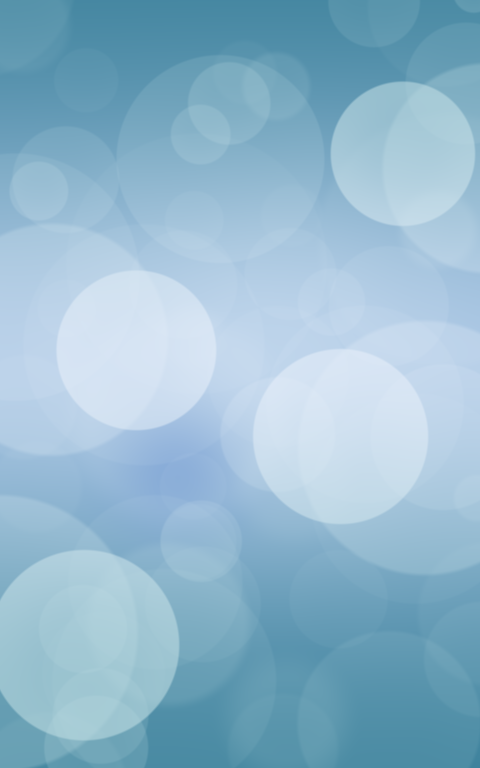
Write a Shadertoy shader that draws this background.

```glsl
// Soft bokeh: translucent pale discs over a teal-to-blue glow.
// Two jittered grids scatter faint discs; a zigzag row of brighter ones,
// each with a wide pale companion, lies on top. Lengths are canvas heights.

const vec3 EDGE_TEAL   = vec3(0.21, 0.49, 0.59);
const vec3 MID_BLUE    = vec3(0.64, 0.76, 0.88);
const vec3 HOLLOW_BLUE = vec3(0.44, 0.60, 0.82);
const vec3 HALO_WHITE  = vec3(0.84, 0.90, 0.96);
const vec3 TINT_OUTER  = vec3(0.75, 0.87, 0.89);
const vec3 TINT_INNER  = vec3(0.91, 0.94, 0.98);

const vec2  GLOW_CENTER   = vec2(0.35, 0.53);
const float GLOW_HEIGHT   = 0.34;
const float HALO_SIZE     = 0.21;
const vec2  HOLLOW_CENTER = vec2(0.23, 0.385);
const float HOLLOW_SIZE   = 0.085;

const ivec2 LARGE_GRID    = ivec2(3, 5);
const vec2  LARGE_RADIUS  = vec2(0.10, 0.17);
const vec2  LARGE_ALPHA   = vec2(0.05, 0.17);
const ivec2 SMALL_GRID    = ivec2(5, 8);
const vec2  SMALL_RADIUS  = vec2(0.025, 0.095);
const vec2  SMALL_ALPHA   = vec2(0.05, 0.20);

const int   BRIGHT_COUNT  = 4;
const vec2  BRIGHT_RADIUS = vec2(0.124, 0.094);
const float BRIGHT_ALPHA  = 0.56;
const float COMPANION_ALPHA = 0.27;
const float EDGE_SHARP    = 0.0018;
const float EDGE_BLURRED  = 0.03;

vec3 hash3(vec3 p) {
    p = fract(p * vec3(0.1031, 0.1030, 0.0973));
    p += dot(p, p.yxz + 33.33);
    return fract((p.xxy + p.yxx) * p.zyx);
}

float bell(float d, float size) {
    return exp(-d * d / (size * size));
}

// Opacity of one disc, slightly denser towards its rim
float disc(vec2 p, vec2 center, float radius, float softness) {
    float d = length(p - center);
    float w = max(softness, 0.8 / iResolution.y);
    float fill = 1.0 - smoothstep(radius - w, radius + w, d);
    return fill * mix(0.85, 1.0, smoothstep(0.3 * radius, radius, d));
}

// Blends one jittered grid of faint discs over the colour
vec3 scatter(vec3 col, vec3 tint, vec2 p, vec2 canvas, ivec2 grid,
             vec2 radii, vec2 alphas, float seed) {
    for (int j = 0; j < grid.y; j++) {
        for (int i = 0; i < grid.x; i++) {
            vec2 cell = vec2(i, j);
            vec3 place = hash3(vec3(cell + 1.0, seed));
            vec3 look  = hash3(vec3(cell + 17.0, seed + 5.0));
            vec2 center = (cell + 0.5 + 1.3 * (place.xy - 0.5)) / vec2(grid) * canvas;
            float radius = mix(radii.x, radii.y, place.z);
            float soft = mix(EDGE_SHARP, EDGE_BLURRED, pow(look.x, 5.0));
            float alpha = mix(alphas.x, alphas.y, look.y * look.y);
            col = mix(col, tint, alpha * disc(p, center, radius, soft));
        }
    }
    return col;
}

void mainImage(out vec4 fragColor, in vec2 fragCoord) {
    vec2 p = fragCoord / iResolution.y;
    vec2 canvas = vec2(iResolution.x / iResolution.y, 1.0);

    // Background glow, central halo and deeper blue hollow
    float glow = bell(p.y - GLOW_CENTER.y, GLOW_HEIGHT);
    float halo = bell(length(p - GLOW_CENTER), HALO_SIZE);
    float hollow = bell(length(p - HOLLOW_CENTER), HOLLOW_SIZE);
    vec3 col = mix(EDGE_TEAL, MID_BLUE, glow);
    col = mix(col, HALO_WHITE, 0.42 * halo);
    col = mix(col, HOLLOW_BLUE, 0.75 * hollow);

    // Faint discs, whiter near the glow
    vec3 tint = mix(TINT_OUTER, TINT_INNER, glow * glow);
    col = scatter(col, tint, p, canvas, LARGE_GRID, LARGE_RADIUS, LARGE_ALPHA, 3.0);
    col = scatter(col, tint, p, canvas, SMALL_GRID, SMALL_RADIUS, SMALL_ALPHA, 11.0);

    // Bright discs zigzag upwards, crowding towards the middle
    for (int i = 0; i < BRIGHT_COUNT; i++) {
        float k = float(i) / float(BRIGHT_COUNT - 1);
        float t = 2.0 * k - 1.0;
        float side = (i % 2 == 0) ? -1.0 : 1.0;
        vec3 h = hash3(vec3(k * 40.0 + 2.0, 7.0, 23.0)) - 0.5;
        vec2 center = vec2(0.5 * canvas.x + 0.14 * side + 0.06 * t,
                           0.49 + 0.32 * t * mix(0.5, 1.0, t * t));
        center += 0.03 * h.xy;
        float radius = mix(BRIGHT_RADIUS.x, BRIGHT_RADIUS.y, k);
        vec2 outward = vec2(0.11 * side, 0.04 * h.z);
        float wide = disc(p, center + outward, 1.45 * radius, 2.0 * EDGE_SHARP);
        col = mix(col, tint, COMPANION_ALPHA * wide);
        col = mix(col, tint, BRIGHT_ALPHA * disc(p, center, radius, EDGE_SHARP));
    }

    fragColor = vec4(col, 1.0);
}
```
